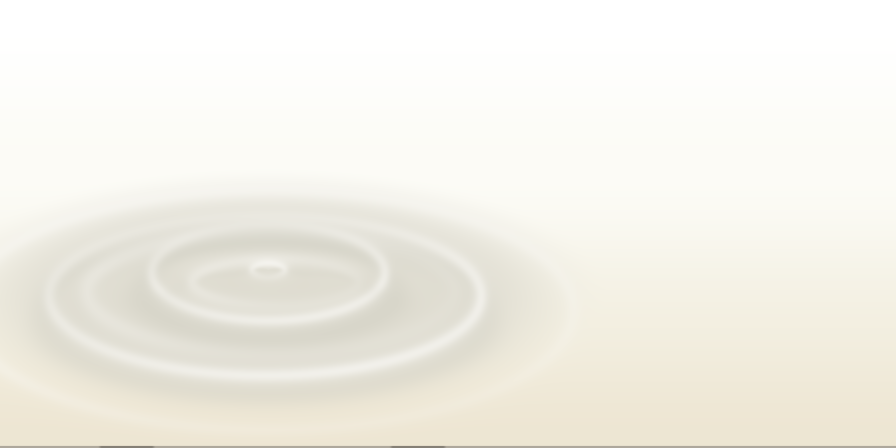
A Shadertoy shader for this background:

```glsl
// Ripples spreading on a calm cream liquid under a white haze.
// A vertical gradient is shaded by a soft elliptical pool; a loop then adds
// bright crests and dark troughs from approximate ellipse distances.

// Lengths are in canvas heights, origin at the lower left.
const vec3 WHITE = vec3(1.0);
const vec3 IVORY = vec3(0.988, 0.986, 0.965);
const vec3 CREAM = vec3(0.955, 0.942, 0.89);
const vec3 SAND = vec3(0.93, 0.90, 0.825);
const vec3 POOL = vec3(0.865, 0.855, 0.81);
const vec3 TROUGH = vec3(0.80, 0.795, 0.745);
const vec3 CREST = vec3(0.975, 0.97, 0.955);
const vec3 EDGE = vec3(0.62, 0.60, 0.56);
const vec3 EDGE_DARK = vec3(0.42, 0.40, 0.37);

const vec2 POOL_CENTER = vec2(0.60, 0.345);
const vec2 POOL_RADII = vec2(0.68, 0.255);
const float EDGE_HEIGHT = 0.006;

// Each ring: center x, center y, radius x, radius y.
const int RING_COUNT = 6;
const vec4 RINGS[RING_COUNT] = vec4[](
    vec4(0.600, 0.308, 0.680, 0.268),
    vec4(0.592, 0.340, 0.482, 0.178),
    vec4(0.605, 0.348, 0.410, 0.135),
    vec4(0.599, 0.392, 0.260, 0.108),
    vec4(0.615, 0.370, 0.185, 0.052),
    vec4(0.599, 0.397, 0.036, 0.016));
// Each look: crest width, crest strength, trough strength, light direction.
const vec4 LOOKS[RING_COUNT] = vec4[](
    vec4(0.016, 0.55, 0.00, 2.00),
    vec4(0.015, 0.85, 0.30, -1.10),
    vec4(0.020, 0.35, 0.10, 2.80),
    vec4(0.013, 0.80, 0.38, -1.30),
    vec4(0.014, 0.40, 0.12, 2.50),
    vec4(0.009, 0.75, 0.05, 1.50));

// Signed distance to an ellipse, accurate near its outline.
float ellipseDistance(vec2 p, vec2 radii) {
    float k = length(p / radii);
    return k * (k - 1.0) / max(length(p / (radii * radii)), 0.001);
}

float bell(float x, float width) {
    return exp(-x * x / (width * width));
}

vec3 backdrop(float y) {
    vec3 color = mix(SAND, CREAM, smoothstep(0.0, 0.36, y));
    color = mix(color, IVORY, smoothstep(0.28, 0.62, y));
    return mix(color, WHITE, smoothstep(0.65, 0.96, y));
}

// Soft grey body of the disturbed liquid.
vec3 shadePool(vec3 color, vec2 p) {
    float k = length((p - POOL_CENTER) / POOL_RADII);
    float body = 1.0 - smoothstep(0.62, 1.12, k);
    return mix(color, POOL, 0.88 * body);
}

vec3 addRing(vec3 color, vec2 p, vec4 ring, vec4 look) {
    vec2 q = p - ring.xy;
    float d = ellipseDistance(q, ring.zw);
    float angle = atan(q.y / ring.w, q.x / ring.z);
    float light = 0.68 + 0.32 * cos(angle - look.w);
    float upper = smoothstep(-0.8, 0.8, q.y / ring.w);

    // Troughs lie inside the far rim and outside the near rim.
    float offset = mix(-0.040, 0.040, upper);
    float trough = bell(d + offset, 0.032) * look.z;
    color = mix(color, TROUGH, trough);

    float crest = 0.75 * bell(d, look.x) + 0.25 * bell(d, 2.2 * look.x);
    return mix(color, CREST, crest * look.y * light);
}

// Thin shadow line along the lower border with two darker dashes.
vec3 addBottomEdge(vec3 color, vec2 p, float pixel) {
    float line = 1.0 - smoothstep(EDGE_HEIGHT - pixel, EDGE_HEIGHT, p.y);
    float dashX = abs(abs(p.x - 0.608) - 0.325);
    float dash = 1.0 - smoothstep(0.055, 0.065, dashX);
    return mix(color, mix(EDGE, EDGE_DARK, dash), line * 0.8);
}

void mainImage(out vec4 fragColor, in vec2 fragCoord) {
    float pixel = 1.0 / iResolution.y;
    vec2 p = fragCoord * pixel;
    p.x *= 2.0 * iResolution.y / iResolution.x;

    vec3 color = shadePool(backdrop(p.y), p);
    for (int i = 0; i < RING_COUNT; i++) {
        color = addRing(color, p, RINGS[i], LOOKS[i]);
    }
    color = addBottomEdge(color, p, pixel);
    fragColor = vec4(color, 1.0);
}
```
